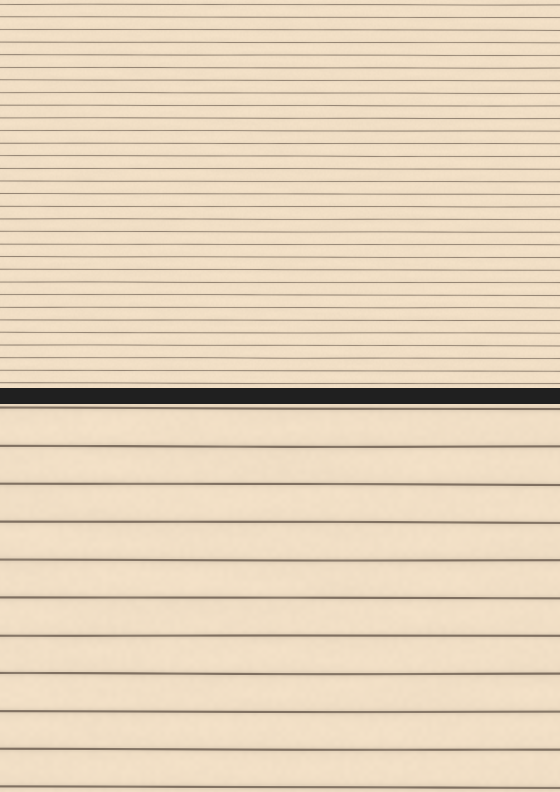
Top, the full canvas; bottom, a detail of the centre.
A Shadertoy shader for this pattern:

```glsl
float hash(vec2 p) {
    vec3 q = fract(vec3(p.xyx) * 0.1031);
    q += dot(q, q.yzx + 33.33);
    return fract((q.x + q.y) * q.z);
}

float noise(vec2 p) {
    vec2 cell = floor(p);
    vec2 f = fract(p);
    f = f * f * (3.0 - 2.0 * f);
    return mix(mix(hash(cell), hash(cell + vec2(1, 0)), f.x),
               mix(hash(cell + vec2(0, 1)), hash(cell + vec2(1, 1)), f.x), f.y);
}

// Exact share of a pixel covered by a band centred on zero
float bandCoverage(float dist, float halfWidth, float pixel) {
    float top = min(dist + 0.5 * pixel, halfWidth);
    float bottom = max(dist - 0.5 * pixel, -halfWidth);
    return max(top - bottom, 0.0) / pixel;
}

void mainImage(out vec4 fragColor, in vec2 fragCoord) {
    const float rows = 30.74;
    vec2 p = fragCoord / iResolution.y;
    float pixel = rows / iResolution.y;

    // Rows counted from the top, with a slight tilt and waver
    float y = (1.0 - p.y) * rows - 0.365;
    float row = floor(y + 0.5);
    y -= 0.045 * (p.x - 0.72);
    y += 0.03 * (noise(vec2(p.x * 4.0, row * 7.0)) - 0.5);
    float dist = y - row;
    float below = fract(y);

    // Softly rounded slats with faint streaks and grain
    vec3 color = vec3(0.936, 0.865, 0.766);
    color *= 1.0 + 0.012 * (smoothstep(0.0, 0.4, below) - smoothstep(0.55, 1.0, below));
    color *= 1.0 + 0.012 * (noise(p * vec2(14.0, 110.0)) - 0.5);
    color *= 1.0 + 0.014 * (noise(p * 240.0) - 0.5);

    // Thin groove with a narrow soft shadow
    float wear = 0.88 + 0.24 * noise(vec2(p.x * 22.0, row * 5.0));
    float shadow = 0.07 * exp(-dist * dist / 0.006);
    float groove = bandCoverage(dist, 0.028, pixel) * wear;
    color *= 1.0 - shadow;
    color = mix(color, vec3(0.50, 0.44, 0.38), clamp(groove, 0.0, 1.0));

    fragColor = vec4(color, 1.0);
}
```
